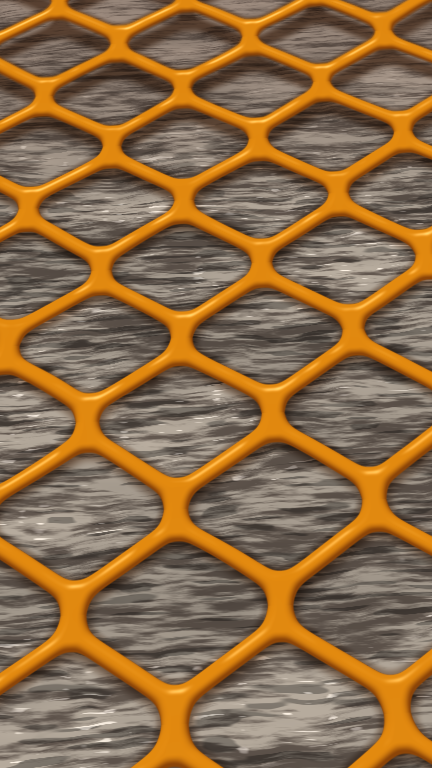
A Shadertoy shader for this pattern:

```glsl
const float STRAND_RADIUS = 0.046;
const float JOINT_HALF = 0.17;

float hash(vec2 p) {
    vec3 a = fract(vec3(p.xyx) * 0.1031);
    a += dot(a, a.yzx + 33.33);
    return fract((a.x + a.y) * a.z);
}

float noise(vec2 p) {
    vec2 i = floor(p), f = fract(p);
    f = f * f * (3.0 - 2.0 * f);
    return mix(mix(hash(i), hash(i + vec2(1, 0)), f.x),
               mix(hash(i + vec2(0, 1)), hash(i + vec2(1, 1)), f.x), f.y);
}

float fbm(vec2 p) {
    float sum = 0.0, amp = 0.5;
    for (int i = 0; i < 4; i++) {
        sum += amp * noise(p);
        p = p * 2.03 + 17.1;
        amp *= 0.5;
    }
    return sum / 0.9375;
}

float segment(vec2 p, vec2 a, vec2 b) {
    vec2 pa = p - a, ba = b - a;
    return length(pa - ba * clamp(dot(pa, ba) / dot(ba, ba), 0.0, 1.0));
}

// Screen row of the tilted table plane
float tiltedRow(vec2 q) { return q.y + 0.05 * (q.x - 0.5); }

// Width of one mesh cell on screen
float cellWidth(float row) { return 0.294 + 0.1354 * row; }

// Perspective: screen to (column, joint row)
vec2 toPlane(vec2 q) {
    float row = tiltedRow(q);
    float column = (q.x - 0.4306 + 0.015 * row) / cellWidth(row);
    return vec2(column, 23.306 - 58.75 / (row + 2.4306));
}

// Distance to the mesh centre lines, in cell widths
float meshDistance(vec2 q) {
    float row = tiltedRow(q);
    float depth = row + 2.4306;
    vec2 squash = vec2(1.0, depth * depth / 58.75 / cellWidth(row));
    vec2 plane = toPlane(q);
    plane += 0.035 * (vec2(noise(plane * 1.7), noise(plane * 1.7 + 40.0)) - 0.5);
    vec2 c = abs(vec2(fract(plane.x + 0.5) - 0.5, mod(plane.y, 2.0) - 1.0)) * squash;
    vec2 forkA = vec2(0.0, JOINT_HALF) * squash;
    vec2 forkB = vec2(0.5, 1.0 - JOINT_HALF) * squash;
    float joint = min(segment(c, vec2(0), forkA),
                      segment(c, forkB, vec2(0.5, 1.0) * squash)) - 0.014;
    float blend = 0.021;
    float sum = exp(-joint / blend)
              + exp(-segment(c, forkA, forkB) / blend)
              + exp(-segment(c, forkA, forkB * vec2(-1, 1)) / blend)
              + exp(-segment(c, forkB, forkA + vec2(1, 0)) / blend);
    return -blend * log(sum);
}

vec3 woodColor(vec2 plane, float row) {
    vec2 g = plane + vec2(0.0, 0.22 * fbm(plane * vec2(1.6, 1.2)));
    float broad = fbm(g * vec2(1.3, 2.5) + 9.0);
    float streak = fbm(g * vec2(3.5, 13.0));
    float fibre = fbm(g * vec2(8.0, 36.0) + 5.0);
    float sharpness = smoothstep(0.0, 0.6, row);
    float grain = 0.45 * streak + 0.4 * fibre + 0.15 * broad;
    grain = smoothstep(0.49 - mix(0.25, 0.11, sharpness), 0.62, grain);
    vec3 color = mix(vec3(0.35, 0.31, 0.28), vec3(0.65, 0.61, 0.56), grain);
    color *= 0.86 + 0.3 * broad;
    color = mix(color * vec3(0.88, 0.83, 0.82), color, sharpness);
    // Dark pores and pale glints along the grain
    float pore = smoothstep(0.63, 0.75, noise(g * vec2(5.0, 26.0) + 70.0));
    color *= 1.0 - 0.3 * pore * sharpness;
    float glint = smoothstep(0.83, 0.96, noise(g * vec2(10.0, 42.0) + 31.0));
    return color + 0.28 * glint * sharpness * smoothstep(0.4, 0.6, broad);
}

vec3 plasticColor(vec3 normal, float gloss) {
    float diffuse = clamp(dot(normal, normalize(vec3(-0.2, -0.5, 0.8))), 0.0, 1.0);
    vec3 color = mix(vec3(0.55, 0.27, 0.03), vec3(0.89, 0.54, 0.06), smoothstep(0.1, 0.9, diffuse));
    float shine = pow(max(dot(normal, normalize(vec3(-0.12, -0.42, 0.9))), 0.0), 45.0);
    return color + vec3(0.2, 0.3, 0.36) * shine * gloss;
}

void mainImage(out vec4 fragColor, in vec2 fragCoord) {
    vec2 q = vec2(fragCoord.x, iResolution.y - fragCoord.y) / iResolution.x;
    float row = tiltedRow(q);
    float width = cellWidth(row);
    vec2 plane = toPlane(q);
    float d = meshDistance(q);

    // Wood with the shadow of the raised mesh
    float lift = mix(0.042, 0.012, smoothstep(0.0, 0.6, row));
    float shadowDistance = meshDistance(q - vec2(0.004, lift));
    float shadow = 1.0 - smoothstep(0.015, 0.095, shadowDistance);
    float contact = 1.0 - smoothstep(STRAND_RADIUS, 0.085, d);
    vec3 color = woodColor(plane, row);
    color = mix(color, color * vec3(0.5, 0.38, 0.29), max(0.85 * shadow, 0.55 * contact));

    // Rounded plastic strands
    float e = 0.002;
    vec2 slope = vec2(meshDistance(q + vec2(e, 0)), meshDistance(q + vec2(0, e))) - d;
    slope /= max(length(slope), 1e-5);
    float rim = clamp(d / STRAND_RADIUS, 0.0, 1.0);
    vec3 normal = vec3(slope * rim, sqrt(1.0 - rim * rim));
    float gloss = smoothstep(0.25, 0.75, noise(plane * vec2(7.0, 5.0)));
    float edge = max(1.0 / (iResolution.x * width), mix(0.016, 0.004, smoothstep(0.0, 0.5, row)));
    float cover = 1.0 - smoothstep(-edge, edge, d - STRAND_RADIUS);
    color = mix(color, plasticColor(normal, gloss), cover);

    fragColor = vec4(clamp(color, 0.0, 1.0), 1.0);
}
```
